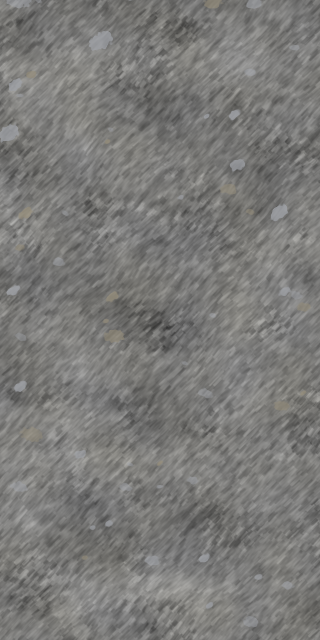
Give the GLSL for this texture, as a WebGL 2 fragment shader.

```glsl
#version 300 es
precision highp float;
// Weathered grey rock covered in slanted, brush-like flecks with a few pale chips.

uniform vec2 u_resolution;
out vec4 fragColor;

const float SLANT = 0.80;   // direction of the flecks, in radians
const float EDGE = 0.0028;  // softness of fleck edges, in canvas widths

// Integer hash giving two values in 0..1 for a cell and a seed.
vec2 hash2(vec2 cell, float seed) {
    uvec3 v = uvec3(ivec3(vec3(cell, seed)) + 32768);
    v = v * 1664525u + 1013904223u;
    v.x += v.y * v.z; v.y += v.z * v.x; v.z += v.x * v.y;
    v ^= v >> 16u;
    v.x += v.y * v.z; v.y += v.z * v.x;
    return vec2(v.xy >> 8u) / 16777216.0;
}

float cornerSlope(vec2 cell, vec2 offset, float seed) {
    float angle = 6.28319 * hash2(cell, seed).x;
    return dot(vec2(cos(angle), sin(angle)), offset);
}

float gradientNoise(vec2 p, float seed) {
    vec2 i = floor(p), f = p - i;
    vec2 w = f * f * f * (f * (f * 6.0 - 15.0) + 10.0);
    vec2 e = vec2(1.0, 0.0);
    float low = mix(cornerSlope(i, f, seed), cornerSlope(i + e.xy, f - e.xy, seed), w.x);
    float high = mix(cornerSlope(i + e.yx, f - e.yx, seed), cornerSlope(i + e.xx, f - e.xx, seed), w.x);
    return mix(low, high, w.y);
}

float fbm(vec2 p, float seed) {
    float sum = 0.0, gain = 1.0;
    for (int i = 0; i < 4; i++) {
        sum += gain * gradientNoise(p, seed + float(i));
        p = p * 2.03 + 7.1;
        gain *= 0.5;
    }
    return sum;
}

mat2 rotation(float angle) {
    float c = cos(angle), s = sin(angle);
    return mat2(c, -s, s, c);
}

// Overlapping rounded dabs, one per jittered cell; returns a tone in -0.5..0.5.
float dabs(vec2 q, vec2 size, float seed) {
    float tone = 0.0;
    float baseRow = floor(q.y / size.y);
    for (int j = -1; j <= 1; j++) {
        float row = baseRow + float(j);
        float shift = hash2(vec2(row, 0.0), seed + 5.0).x;
        float baseColumn = floor(q.x / size.x + shift);
        for (int i = -1; i <= 1; i++) {
            vec2 cell = vec2(baseColumn + float(i), row);
            vec2 jitter = mix(vec2(0.2), vec2(0.8), hash2(cell, seed));
            vec2 look = hash2(cell, seed + 1.0);
            vec2 centre = (cell + jitter - vec2(shift, 0.0)) * size;
            vec2 halfSize = size * vec2(mix(0.4, 0.7, look.y), 0.58);
            float radius = 0.6 * min(halfSize.x, halfSize.y);
            vec2 outside = max(abs(q - centre) - halfSize + radius, 0.0);
            float cover = 1.0 - smoothstep(-EDGE, EDGE, length(outside) - radius);
            tone = mix(tone, look.x - 0.5, cover);
        }
    }
    return tone;
}

// Sparse, ragged chips laid over the rock colour.
vec3 addChips(vec3 rock, vec2 p, float spacing, float density, float seed) {
    vec2 base = floor(p / spacing);
    float ragged = 0.45 * gradientNoise(p * 75.0, seed + 9.0);
    for (int j = -1; j <= 1; j++) {
        for (int i = -1; i <= 1; i++) {
            vec2 cell = base + vec2(i, j);
            vec2 look = hash2(cell, seed + 1.0), pick = hash2(cell, seed + 2.0);
            if (pick.x > density) continue;
            vec2 centre = (cell + mix(vec2(0.2), vec2(0.8), hash2(cell, seed))) * spacing;
            float radius = spacing * mix(0.09, 0.25, look.x * look.x);
            vec2 d = rotation(mix(-0.5, 0.7, look.y)) * (p - centre) / vec2(1.35, 0.85);
            float rim = (length(d) / radius - 1.0 + ragged) * radius;
            float cover = 1.0 - smoothstep(-EDGE, EDGE, rim);
            vec3 chip = mix(vec3(0.62, 0.63, 0.65), vec3(0.58, 0.55, 0.48), step(0.6, pick.y));
            rock = mix(rock, chip, cover * mix(0.45, 0.85, look.y));
        }
    }
    return rock;
}

void main() {
    vec2 p = gl_FragCoord.xy / u_resolution.x;
    vec2 bend = 0.012 * vec2(gradientNoise(p * 5.0, 61.0), gradientNoise(p * 5.0, 62.0));
    vec2 q = rotation(SLANT) * (p + bend);  // x runs along the flecks

    // Broad stains, and patches where the surface turns rough.
    float stain = fbm(p * vec2(3.0, 4.2), 11.0);
    float rough = smoothstep(-0.12, 0.42, fbm(p * vec2(3.6, 4.4) + 3.7, 21.0));

    // Soft streaks below crisp flecks; rough patches get blockier dabs.
    float streaks = gradientNoise(q * vec2(20.0, 52.0), 31.0)
                  + 0.7 * gradientNoise(q * vec2(38.0, 135.0), 32.0);
    float fine = dabs(q, vec2(0.032, 0.0085), 41.0);
    float blocky = dabs(q, vec2(0.023, 0.0125), 51.0);

    float tone = 0.482 + 0.125 * stain + 0.085 * streaks;
    tone += mix(0.10, 0.15, rough) * fine + 0.15 * rough * blocky - 0.022 * rough;

    // Nearly neutral grey that drifts between warm and cool.
    float warmth = 0.010 + 0.022 * gradientNoise(p * 6.0, 71.0);
    vec3 colour = tone * vec3(1.0 + 0.4 * warmth, 1.0, 1.0 - 1.6 * warmth);

    // Chips take on a little of the streaked grain.
    colour = addChips(colour, p, 0.14, 0.16, 81.0);
    colour = addChips(colour, p + 0.37, 0.075, 0.07, 91.0);
    colour += 0.02 * streaks;

    fragColor = vec4(clamp(colour, 0.0, 1.0), 1.0);
}
```
